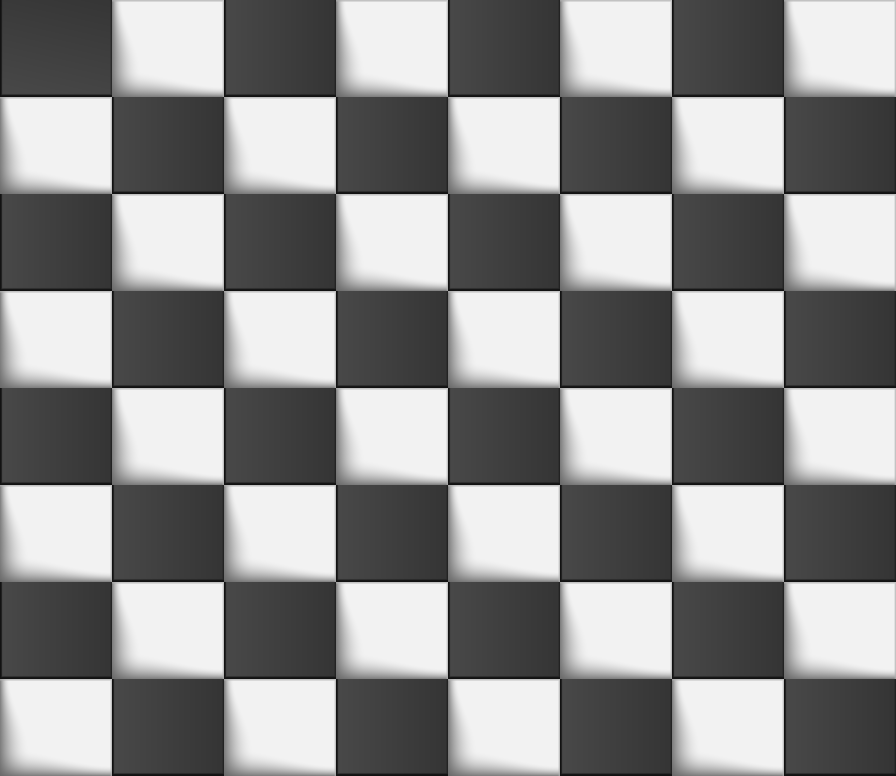
Reproduce this pattern procedurally as a WebGL 2 fragment shader.

```glsl
#version 300 es
precision highp float;

uniform vec2 u_resolution;
out vec4 outColor;

const float CELLS = 8.0;
const int SAMPLES = 3;

const float PAPER = 0.95;
const float SHADOW = 0.40;
const float DARK_LEFT = 0.285;
const float DARK_RIGHT = 0.205;
const float GROOVE = 0.07;

// Soft falloff: 1 at the edge, 0 at the given width.
float edgeFade(float dist, float width) {
    float t = clamp(1.0 - dist / width, 0.0, 1.0);
    return t * t;
}

// Thin line along an edge with a softened inner side.
float edgeLine(float dist, float width) {
    return 1.0 - smoothstep(width * 0.5, width * 1.5, dist);
}

// Light square with curled shadows widening toward the lower left.
float lightTile(vec2 p) {
    float belly = smoothstep(1.0, 0.25, p.y);
    float leftWidth = mix(0.09, 0.27, belly);
    float bottomWidth = mix(0.30, 0.11, smoothstep(0.0, 1.0, p.x));
    float left = edgeFade(p.x, leftWidth);
    float bottom = edgeFade(p.y, bottomWidth);
    float shade = 1.0 - (1.0 - 0.85 * left) * (1.0 - 0.85 * bottom);
    float rim = max(edgeLine(1.0 - p.x, 0.012), edgeLine(1.0 - p.y, 0.016));
    return mix(mix(PAPER, SHADOW, shade), 0.68, 0.7 * rim);
}

// Dark square: a ramp across it, with grooves on its left and bottom.
float darkTile(vec2 p, float ramp) {
    float tone = mix(DARK_LEFT, DARK_RIGHT, ramp);
    float groove = max(edgeLine(p.x, 0.016), edgeLine(p.y, 0.024));
    groove = max(groove, 0.5 * edgeLine(1.0 - p.x, 0.012));
    return mix(tone, GROOVE, groove);
}

// Grey level of the board at a point in cell units.
float board(vec2 q) {
    vec2 cell = mod(floor(q), CELLS);
    vec2 p = fract(q);
    if (mod(cell.x + cell.y, 2.0) < 0.5) return lightTile(p);

    // The upper left corner square is lit from below instead.
    bool corner = cell.x < 0.5 && cell.y > CELLS - 1.5;
    float ramp = corner ? 0.75 * p.y + 0.2 * p.x : p.x;
    return darkTile(p, ramp);
}

void main() {
    // Average a small grid of samples to smooth the edges.
    float tone = 0.0;
    for (int j = 0; j < SAMPLES; j++) {
        for (int i = 0; i < SAMPLES; i++) {
            vec2 offset = (vec2(i, j) + 0.5) / float(SAMPLES) - 0.5;
            vec2 uv = (gl_FragCoord.xy + offset) / u_resolution;
            tone += board(uv * CELLS);
        }
    }
    outColor = vec4(vec3(tone / float(SAMPLES * SAMPLES)), 1.0);
}
```
